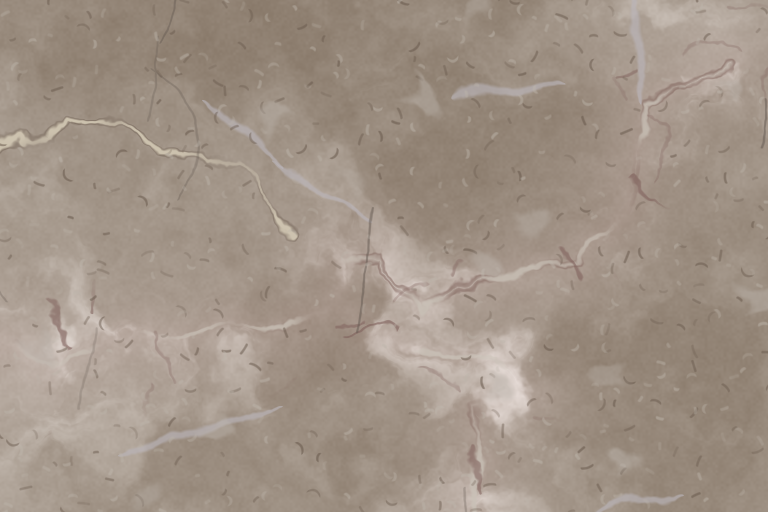
Give the GLSL for this texture, as a Shadertoy shader.

```glsl
// Polished brown-beige marble: cloudy fbm ground with a pale belt around wandering veins,
// crossed by lilac streaks, rose cracks, dark hairlines and small fossil flecks.
// Veins are warped polylines; the smaller marks are scattered by hashed cells.

float hash(vec2 p) {
    vec3 q = fract(p.xyx * 0.1031);
    q += dot(q, q.yzx + 33.33);
    return fract((q.x + q.y) * q.z);
}

float noise(vec2 p) {
    vec2 i = floor(p), f = fract(p);
    f = f * f * (3.0 - 2.0 * f);
    return mix(mix(hash(i), hash(i + vec2(1, 0)), f.x),
               mix(hash(i + vec2(0, 1)), hash(i + vec2(1, 1)), f.x), f.y);
}

float fbm(vec2 p) {
    float sum = 0.0, amp = 0.5;
    for (int i = 0; i < 5; i++) {
        sum += amp * noise(p + 50.0);
        p = mat2(1.6, 1.2, -1.2, 1.6) * p + 7.0;
        amp *= 0.5;
    }
    return sum / 0.97;
}

// Distance to a segment, and the position along it
vec2 segment(vec2 p, vec2 a, vec2 b) {
    vec2 ab = b - a;
    float t = clamp(dot(p - a, ab) / dot(ab, ab), 0.0, 1.0);
    return vec2(length(p - a - ab * t), t);
}

float path(vec2 p, vec2 v[7]) {
    float d = 9.0;
    for (int i = 0; i < 6; i++) d = min(d, segment(p, v[i], v[i + 1]).x);
    return d;
}

// Soft-edged line of half width w
float line(float d, float w) {
    return 1.0 - smoothstep(w * 0.3, w + 1.0 / iResolution.y, d);
}

// Slightly bent strokes, one per hashed cell
float strokes(vec2 p, float cells, float seed, float angle, float spread,
              float reach, float width, float density) {
    float ink = 0.0;
    vec2 home = floor(p * cells);
    for (int k = 0; k < 9; k++) {
        vec2 id = home + vec2(k % 3, k / 3) - 1.0;
        vec2 key = id + seed;
        vec2 q = p * cells - id - vec2(hash(key), hash(key + 31.7));
        float a = angle + spread * (hash(key + 57.1) - 0.5);
        float u = dot(q, vec2(cos(a), sin(a)));
        float v = dot(q, vec2(-sin(a), cos(a)));
        v += (hash(key + 71.3) - 0.5) * u * u / reach;
        float extent = reach * (0.25 + 0.75 * hash(key + 83.9));
        float d = length(vec2(max(abs(u) - extent, 0.0), v)) / cells;
        float shown = step(hash(key + 97.7), density) * (0.4 + 0.6 * hash(key + 13.3));
        ink = max(ink, shown * line(d, width));
    }
    return ink;
}

void mainImage(out vec4 fragColor, in vec2 fragCoord) {
    vec2 p = fragCoord / iResolution.y;
    vec2 warp = vec2(fbm(p * 9.0), fbm(p * 9.0 + 40.0)) - 0.5;
    vec2 w = p + 0.10 * warp;
    float cloud = fbm(p * 3.0 + 1.5 * warp);
    float wisps = fbm(p * vec2(6, 8) + 2.0 * warp + 20.0);
    float patches = noise(p * 13.0 + 5.0);

    // Main veins
    float crest = path(w, vec2[7](vec2(-0.05, 0.73), vec2(0.09, 0.735), vec2(0.13, 0.77),
        vec2(0.25, 0.765), vec2(0.32, 0.70), vec2(0.46, 0.67), vec2(0.57, 0.54)));
    float middle = path(w, vec2[7](vec2(-0.05, 0.31), vec2(0.10, 0.31), vec2(0.27, 0.335),
        vec2(0.56, 0.355), vec2(0.65, 0.41), vec2(0.65, 0.49), vec2(0.75, 0.50)));
    float rising = path(w, vec2[7](vec2(0.75, 0.50), vec2(0.84, 0.39), vec2(0.90, 0.44),
        vec2(1.12, 0.49), vec2(1.22, 0.63), vec2(1.25, 0.80), vec2(1.40, 0.86)));
    float falling = path(w, vec2[7](vec2(0.64, 0.42), vec2(0.73, 0.35), vec2(0.84, 0.31),
        vec2(0.97, 0.30), vec2(1.03, 0.23), vec2(0.92, 0.19), vec2(0.91, -0.05)));
    float vein = min(middle, min(rising, falling));

    // Ground tone: dark upper left, pale belt, pale lower left and upper right
    float belt = exp(-vein / 0.085);
    float pale = exp(-4.0 * length(p - vec2(0.0, 0.25))) + exp(-5.0 * length(p - vec2(1.4, 0.95)));
    float tone = 0.30 + 0.9 * (cloud - 0.5) + 0.30 * belt + 0.35 * pale;
    tone += (0.15 + 0.75 * belt + 0.3 * pale) * smoothstep(0.45, 0.75, wisps);
    tone -= 0.14 * smoothstep(0.9, 0.1, length(p - vec2(0.1, 1.0)));
    tone += 0.10 * exp(-crest / 0.04);
    tone += 0.16 * (fbm(p * 45.0) - 0.5) + 0.10 * (noise(p * 190.0) - 0.5);
    vec3 color = mix(vec3(0.54, 0.48, 0.42), vec3(0.74, 0.70, 0.66), tone);
    color += vec3(0.012, -0.004, 0.002) * belt;

    // Lilac streaks with ragged width
    vec4 streaks[6] = vec4[6](vec4(0.22, 0.11, 0.56, 0.21), vec4(0.40, 0.81, 0.56, 0.67),
        vec4(0.54, 0.68, 0.73, 0.56), vec4(0.88, 0.82, 1.09, 0.84),
        vec4(1.14, -0.01, 1.34, 0.04), vec4(1.245, 0.80, 1.25, 1.03));
    for (int i = 0; i < 6; i++) {
        vec2 s = segment(p + 0.05 * warp, streaks[i].xy, streaks[i].zw);
        float girth = 0.016 * sqrt(s.y * (1.0 - s.y)) * (0.5 + patches);
        color = mix(color, vec3(0.73, 0.71, 0.73), 0.65 * line(s.x, girth + 0.001));
    }

    // Vein cores: cream with broken rose and dark edges
    float broken = smoothstep(0.25, 0.7, patches);
    float stain = smoothstep(0.45, 0.8, noise(p * 11.0 + 60.0));
    color = mix(color, vec3(0.50, 0.39, 0.36), 0.55 * stain * line(abs(vein - 0.005), 0.005));
    color = mix(color, vec3(0.79, 0.76, 0.72), 0.75 * broken * line(vein, 0.003 + 0.009 * patches * patches));
    color = mix(color, vec3(0.44, 0.38, 0.33), 0.5 * broken * line(abs(crest - 0.006), 0.003));
    color = mix(color, vec3(0.82, 0.78, 0.70), (0.3 + 0.6 * broken) * line(crest, 0.003 + 0.006 * patches * patches));

    // Rose cracks near the belt, then long dark hairlines
    float cracks = strokes(w, 7.0, 11.0, -0.5, 2.8, 0.5, 0.004, 0.6);
    color = mix(color, vec3(0.50, 0.38, 0.36), 0.65 * cracks * smoothstep(0.25, 0.65, belt + 0.4 * pale));
    float hairs = strokes(p + 0.03 * warp, 3.0, 23.0, 1.65, 0.5, 0.45, 0.002, 0.4);
    color = mix(color, vec3(0.38, 0.34, 0.31), 0.55 * hairs);

    // Fossil flecks, dark and light, and soft pale spots
    color = mix(color, vec3(0.40, 0.34, 0.29), 0.55 * strokes(p, 21.0, 37.0, 0.0, 6.3, 0.25, 0.0022, 0.4));
    color = mix(color, vec3(0.74, 0.71, 0.67), 0.50 * strokes(p, 25.0, 53.0, 0.8, 6.3, 0.20, 0.003, 0.35));
    color = mix(color, vec3(0.74, 0.71, 0.68), 0.50 * strokes(w, 5.0, 71.0, 1.2, 2.0, 0.08, 0.028, 0.3));

    fragColor = vec4(color, 1.0);
}
```
